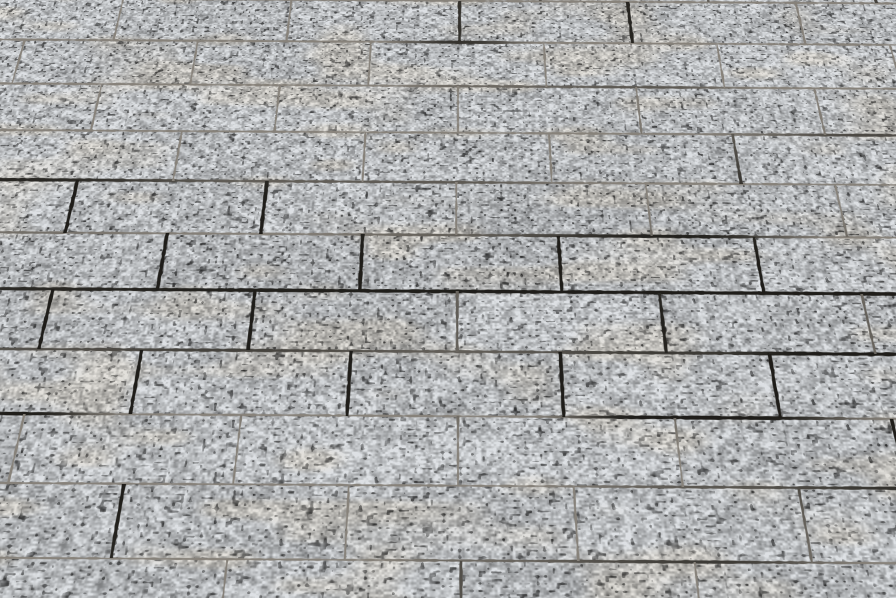
Reproduce this texture procedurally as a WebGL 2 fragment shader.

```glsl
#version 300 es
precision highp float;
// Granite block paving in running bond, seen in mild perspective.
// The canvas is projected onto the ground plane, split into rows and blocks,
// then filled with speckled grain and joints that vary from sandy to dark.
uniform vec2 u_resolution;
out vec4 fragColor;

float hash(vec2 p) {
    return fract(sin(dot(p, vec2(127.1, 311.7))) * 43758.5453);
}

float noise(vec2 p) {
    vec2 i = floor(p), f = fract(p);
    f = f * f * (3.0 - 2.0 * f);
    return mix(mix(hash(i), hash(i + vec2(1, 0)), f.x),
               mix(hash(i + vec2(0, 1)), hash(i + vec2(1, 1)), f.x), f.y);
}

// Speckled stone; ground is in blocks across and rows down
vec3 granite(vec2 ground, vec2 block) {
    vec2 grain = ground * vec2(46, 17) + 37.0 * hash(block);
    float mottle = 0.5 * noise(grain) + 0.5 * noise(grain * 1.9 + 51.0);
    float fleck = smoothstep(0.66, 0.92, noise(grain * 1.25 + 113.0));
    float patches = noise(ground * vec2(5, 2.5) + 9.0) - 0.5;
    float tone = 0.735 + 0.5 * (mottle - 0.5) - 0.32 * fleck;
    tone += 0.06 * patches + 0.06 * (hash(block + 3.7) - 0.5);
    vec3 tint = mix(vec3(0.985, 1.0, 1.015), vec3(1.01, 1.0, 0.975),
                    smoothstep(0.5, 0.9, noise(ground * 3.0 + 70.0)));
    return min(tone, 0.88) * tint;
}

// Lays one joint over the stone; dirt runs from 0 (sandy) to 1 (open and dark)
vec3 addJoint(vec3 base, float dist, float dirt, float soft) {
    float halfWidth = mix(0.0017, 0.0029, dirt);
    float cover = 1.0 - smoothstep(halfWidth - soft, halfWidth + soft, dist);
    vec3 filling = mix(vec3(0.53, 0.51, 0.48), vec3(0.12, 0.115, 0.10), dirt);
    return mix(base, filling, cover);
}

void main() {
    vec2 p = gl_FragCoord.xy / u_resolution.y;
    float soft = 0.8 / u_resolution.y;

    // Perspective: block width grows linearly down the canvas
    float x = p.x - 0.766;
    float down = 1.0 - p.y - 0.006 * x;
    float blockWidth = 0.281 + 0.117 * down;
    float rowHeight = blockWidth * blockWidth / 1.1735;
    vec2 ground = vec2(x / blockWidth, 10.03 * (3.457 - 1.0 / blockWidth));

    // Running bond: every other row shifts by half a block
    float row = floor(ground.y);
    float across = ground.x + 0.5 * (1.0 - mod(row, 2.0));
    across += 0.03 * (hash(vec2(row, 8.0)) - 0.5);
    vec2 block = vec2(floor(across), row);

    // Nearest joints, with slightly ragged edges
    float line = round(ground.y);
    float post = round(across);
    float ragged = 0.0016 * (noise(ground * vec2(40, 14)) - 0.5);
    float lineDist = abs(ground.y - line) * rowHeight + ragged;
    float postDist = abs(across - post) * blockWidth + ragged;

    // Joints are emptier around the middle rows
    float worn = exp(-pow((down - 0.54) / 0.22, 2.0));
    float lineDirt = 0.7 * noise(vec2(ground.x * 0.9 + 20.0, line * 7.3)) + 0.45 * worn;
    float postDirt = 0.7 * hash(vec2(post, row) + 5.3) + 0.42 * worn;

    vec3 color = granite(ground, block);
    color = addJoint(color, lineDist, smoothstep(0.42, 0.78, lineDirt), soft);
    color = addJoint(color, postDist, smoothstep(0.42, 0.75, postDirt), soft);
    fragColor = vec4(color, 1.0);
}
```
